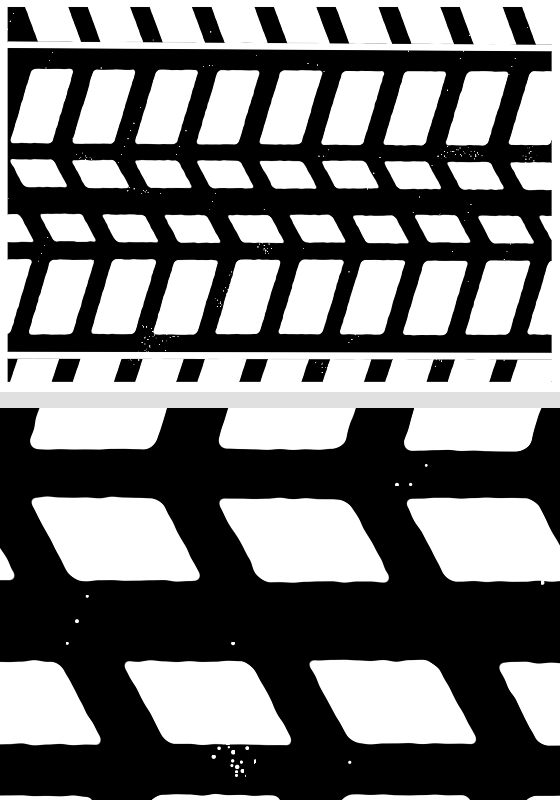
Top, the full canvas; bottom, a detail of the centre.
Give the GLSL for this pattern, as a WebGL 2 fragment shader.

```glsl
#version 300 es
precision highp float;
// Tyre tread print: four rows of slanted rounded blocks cut out of a black
// band, with slanted stripes along both shoulders. Rows are sheared, repeated
// boxes; hashed jitter, edge wobble and clustered specks give the worn ink.

uniform vec2 u_resolution;
out vec4 fragColor;

const vec3 INK = vec3(0.0);
const vec3 PAPER = vec3(1.0);
const float LEFT = 1.36;    // all lengths are percent of the canvas width
const float RIGHT = 98.5;

float hash(vec2 p) {
    return fract(sin(dot(p, vec2(127.1, 311.7))) * 43758.5);
}

float noise(vec2 p) {
    vec2 i = floor(p), f = fract(p);
    f = f * f * (3.0 - 2.0 * f);
    return mix(mix(hash(i), hash(i + vec2(1.0, 0.0)), f.x),
               mix(hash(i + vec2(0.0, 1.0)), hash(i + vec2(1.0)), f.x), f.y);
}

float roundBox(vec2 p, vec2 halfSize, float radius) {
    vec2 d = abs(p) - halfSize + radius;
    return length(max(d, 0.0)) + min(max(d.x, d.y), 0.0) - radius;
}

// Coverage of the side where the distance is negative
float fill(float d, float pixel) {
    return 1.0 - smoothstep(-0.6 * pixel, 0.6 * pixel, d);
}

// Distance to a row of slanted boxes; slant is the x shift per unit of height
float slantRow(vec2 p, vec2 origin, vec2 halfSize, float slant,
               float pitch, float first, float radius, float jitter) {
    vec2 q = p - origin;
    q.x -= slant * q.y;
    float index = max(floor(q.x / pitch + 0.5), first);
    q.x -= index * pitch;
    vec2 seed = vec2(index, origin.y);
    q += jitter * (vec2(hash(seed), hash(seed + 7.3)) - 0.5);
    return roundBox(q, halfSize, radius) / sqrt(1.0 + slant * slant);
}

// Distance to the horizontal band between two heights
float band(float low, float high) {
    return max(low, -high);
}

// Small missing flecks of ink, gathered in patches
float specks(vec2 p, float size, float pixel) {
    vec2 id = floor(p / size);
    vec2 center = 0.3 + 0.4 * vec2(hash(id + 3.1), hash(id + 8.7));
    float radius = size * mix(0.2, 0.55, hash(id + 5.9));
    float patchy = smoothstep(0.84, 1.08, noise(p * 0.19 + 4.0));
    float chance = 0.0015 + 0.5 * patchy * noise(p * 0.9);
    float d = length(p - (id + center) * size) - radius;
    return step(hash(id), chance) * fill(d, pixel);
}

void main() {
    vec2 p = 100.0 * gl_FragCoord.xy / u_resolution.x;
    float pixel = 100.0 / u_resolution.x;

    // The print leans down to the right, more so near the top
    vec2 q = p;
    q.y += mix(0.0013, 0.0068, p.y / 70.0) * (p.x - 50.0);
    float wobble = 0.12 * (noise(p * 1.3) - 0.5);

    // Tread blocks
    float blocks = slantRow(q, vec2(7.49, 50.82), vec2(3.78, 6.62),
                            0.30, 11.11, 0.0, 0.7, 0.2);
    blocks = min(blocks, slantRow(q, vec2(6.86, 38.80), vec2(3.92, 2.47),
                                  -0.54, 11.15, 0.0, 0.55, 0.2));
    blocks = min(blocks, slantRow(q, vec2(12.11, 29.14), vec2(3.82, 2.47),
                                  -0.54, 11.16, -1.0, 0.55, 0.2));
    blocks = min(blocks, slantRow(q, vec2(10.94, 16.93), vec2(3.95, 6.66),
                                  0.30, 11.13, -1.0, 0.7, 0.2));
    float body = max(band(7.10 - q.y, 61.13 - q.y), -(blocks + wobble));

    // Shoulder stripes; the upper row is solid before its first stripe
    float upper = slantRow(q, vec2(14.97, 65.5), vec2(1.74, 9.0),
                           -0.37, 11.12, -1.0, 0.02, 0.15);
    upper = min(upper, q.x + 0.37 * (q.y - 65.5) - 4.5);
    upper = max(upper + 0.5 * wobble, band(62.3 - q.y, 68.75 - p.y));
    float lower = slantRow(q, vec2(11.78, 3.84), vec2(1.89, 6.0),
                           0.33, 11.16, -1.0, 0.02, 0.15);
    lower = max(lower + 0.5 * wobble, band(1.82 - p.y, 5.86 - q.y));

    // Ink with straight side trims
    float sides = max(LEFT - p.x, p.x - RIGHT);
    float shape = max(min(body, min(upper, lower)), sides);
    float ink = fill(shape, pixel);

    // Faint broken hairlines at the inner ends of the stripes
    float hairline = min(abs(q.y - 62.35), abs(q.y - 5.88)) - 0.04;
    float broken = 0.3 * smoothstep(0.3, 0.7, noise(vec2(p.x * 0.5, 2.0)));
    ink = max(ink, broken * fill(max(hairline, sides), pixel));

    // Wear
    ink *= 1.0 - specks(p, 0.28, pixel);
    fragColor = vec4(mix(PAPER, INK, ink), 1.0);
}
```
